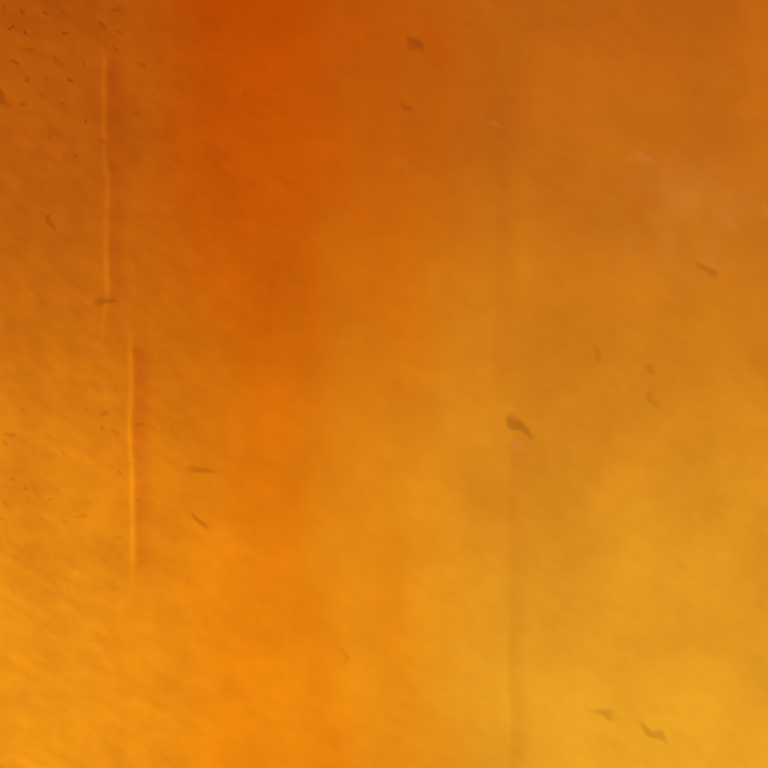
This texture is drawn by a three.js fragment shader. Its source:

```glsl
// Weathered amber wall: a dark burnt-orange top fading to golden yellow below.
// A warped three-column gradient carries a red stain, streaks, soft seams,
// fine slanted grain and sparse cellular flecks and pale scuffs.

#define STAIN_CENTER 0.36
#define STAIN_WIDTH 0.15
#define WARP_AMOUNT 0.16
#define STREAK_AMOUNT 0.035
#define MOTTLE_AMOUNT 0.10
#define GRAIN_AMOUNT 0.055
#define FLECK_DARKNESS 0.22
#define SEAM_STRENGTH 0.09
#define SLANT -0.55

varying vec2 vUv;

float hash(vec2 p) {
  vec3 q = fract(p.xyx * 0.1031);
  q += dot(q, q.yzx + 33.33);
  return fract((q.x + q.y) * q.z);
}

vec2 rotate(vec2 p, float a) {
  float c = cos(a), s = sin(a);
  return vec2(c * p.x + s * p.y, c * p.y - s * p.x);
}

// Smooth value noise, 0 to 1
float noise(vec2 p) {
  vec2 i = floor(p), f = fract(p);
  f = f * f * (3.0 - 2.0 * f);
  float low = mix(hash(i), hash(i + vec2(1.0, 0.0)), f.x);
  float high = mix(hash(i + vec2(0.0, 1.0)), hash(i + 1.0), f.x);
  return mix(low, high, f.y);
}

// Layered noise centred on zero
float fbm(vec2 p) {
  float sum = 0.0, amp = 0.5;
  for (int k = 0; k < 4; k++) {
    sum += amp * (noise(p) - 0.5);
    p = rotate(p, 0.6) * 2.03 + 17.0;
    amp *= 0.5;
  }
  return sum;
}

// Sparse elongated marks, one candidate per cell
float flecks(vec2 p, float cells, float share, float stretch) {
  vec2 g = p * cells + 40.0;
  vec2 id = floor(g);
  float mark = 0.0;
  for (int y = -1; y <= 1; y++) {
    for (int x = -1; x <= 1; x++) {
      vec2 cell = id + vec2(float(x), float(y));
      float seed = hash(cell + 5.0);
      vec2 center = cell + 0.2 + 0.6 * vec2(hash(cell + 11.0), hash(cell + 23.0));
      vec2 d = rotate(g - center, SLANT + 1.2 * (hash(cell + 31.0) - 0.5));
      d += 0.25 * (noise(g * 4.0) - 0.5);
      float size = mix(0.12, 0.26, hash(cell + 47.0));
      float body = 1.0 - smoothstep(0.2, 1.0, length(d * vec2(1.0, stretch)) / (size * 1.7));
      mark = max(mark, body * step(seed, share) * (0.4 + 0.6 * hash(cell + 59.0)));
    }
  }
  return mark;
}

// Vertical seam between two heights: x is a pale ridge, y the shade beside it
vec2 seam(vec2 p, float x, float bottom, float top) {
  float d = p.x - x - 0.008 * (noise(vec2(x * 90.0, p.y * 16.0)) - 0.5);
  float span = smoothstep(bottom, bottom + 0.08, p.y) * (1.0 - smoothstep(top - 0.05, top, p.y));
  float wear = span * (0.25 + 0.75 * noise(vec2(x * 50.0, p.y * 14.0)));
  float shade = smoothstep(0.0, 0.009, d) * (1.0 - smoothstep(0.010, 0.035, d));
  return wear * vec2(exp(-d * d / 0.000012), shade);
}

void main() {
  vec2 p = vUv;

  // Large tone: height gradient blended across left, stained and right columns
  float cloud = fbm(p * vec2(4.0, 3.0) + 3.0);
  float fall = smoothstep(-0.03, 0.98, 1.0 - p.y + WARP_AMOUNT * cloud);
  vec3 left = mix(vec3(0.69, 0.32, 0.045), vec3(0.93, 0.57, 0.09), fall);
  vec3 right = mix(vec3(0.74, 0.38, 0.07), vec3(0.90, 0.62, 0.14), fall);
  vec3 stain = mix(vec3(0.74, 0.29, 0.005), vec3(0.91, 0.51, 0.05), fall);
  vec3 color = mix(left, right, smoothstep(0.15, 0.75, p.x));
  float across = (p.x - STAIN_CENTER + 0.25 * fbm(p * vec2(7.0, 2.5) + 9.0)) / STAIN_WIDTH;
  color = mix(color, stain, exp(-across * across) * (0.85 + 0.5 * cloud));

  // Vertical streaks, mottling and slanted grain, rougher towards the left
  float rough = 1.0 - smoothstep(0.05, 0.45, p.x);
  float tone = STREAK_AMOUNT * (1.0 + rough) * fbm(vec2(p.x * 22.0, p.y * 2.5));
  tone += MOTTLE_AMOUNT * fbm(p * 11.0 + 5.0);
  vec2 slanted = rotate(p, SLANT);
  tone += GRAIN_AMOUNT * (0.7 + rough) * fbm(slanted * vec2(45.0, 90.0));

  // Worn seams: two ridged on the left, one faint and dark on the right
  vec2 seams = seam(p, 0.137, 0.52, 0.95) + seam(p, 0.171, 0.22, 0.58);
  seams.y += 0.8 * seam(p, 0.660, -0.05, 0.49).y + 0.35 * seam(p, 0.640, 0.45, 0.9).y;
  tone += SEAM_STRENGTH * (seams.x - 0.5 * seams.y);
  color *= 1.0 + tone * vec3(1.0, 1.5, 1.4);
  color.g -= 0.03 * seams.y;

  // Dark flecks gather at the upper left; rare larger scars lie elsewhere
  float gather = rough * smoothstep(0.0, 0.8, p.y) * smoothstep(-0.15, 0.2, cloud + 0.05);
  float dark = 0.8 * gather * flecks(p, 42.0, 0.4, 2.2);
  dark += 0.6 * flecks(p + 0.37, 15.0, 0.055, 3.0);
  color *= 1.0 - FLECK_DARKNESS * dark * vec3(1.0, 1.1, 0.8);

  // Pale dusty scuffs and a faint grey bloom on the upper right
  vec2 bloom = (p - vec2(0.9, 0.72)) / vec2(0.09, 0.07);
  float dust = 0.22 * exp(-dot(bloom, bloom)) * noise(p * 38.0);
  dust += 0.22 * smoothstep(0.4, 0.7, p.x) * flecks(p + 0.71, 19.0, 0.04, 1.8);
  color = mix(color, vec3(0.80, 0.60, 0.42), dust);

  gl_FragColor = vec4(clamp(color, 0.0, 1.0), 1.0);
}
```
